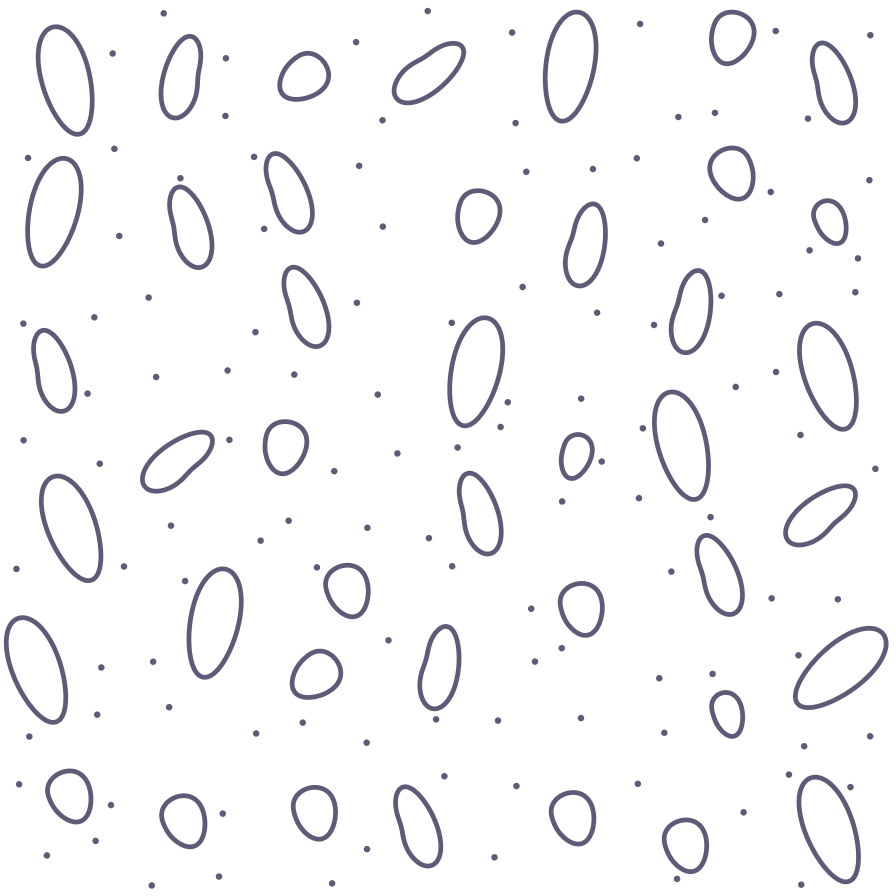
Give the GLSL for this pattern, as a Shadertoy shader.

```glsl
// Scattered outlined pebbles, beans and eggs with small dots between them on white.
#define PAPER vec3(1.0)
#define INK vec3(0.36, 0.36, 0.47)
#define COLUMNS 7.0        // pebble columns across the canvas
#define STROKE 0.0053      // outline width
#define CELL_MARGIN 0.008  // free space between a pebble and its cell border
#define DOT_CELLS 13.0     // dot cells across the canvas
#define DOT_RADIUS 0.0036
#define DOT_SPREAD 0.7     // share of its cell a dot may wander in
#define DOT_CLEARANCE 0.011

vec3 hash3(vec2 p) {
    vec3 v = fract(p.xyx * vec3(0.1031, 0.1030, 0.0973));
    v += dot(v, v.yxz + 33.33);
    return fract((v.xxy + v.yzz) * v.zyx);
}

// Zero on the outline: an ellipse, tapered along its axis and dented on one side.
float pebbleField(vec2 p, vec2 halfSize, float taper, float dent, float side) {
    vec2 q = p / halfSize;
    q.x *= 1.0 - taper * clamp(q.y, -1.5, 1.5);
    float r = length(q);
    vec2 offset = q / max(r, 1e-4) - vec2(side, 0.15);
    return r - 1.0 + dent * exp(-6.0 * dot(offset, offset));
}

// Signed distance to the pebble of the cell that holds p.
float pebbleDistance(vec2 p) {
    // Columns differ in their number of rows, so no rows line up
    float column = floor(p.x * COLUMNS);
    float rows = 5.0 + mod(2.0 * column + 1.0, 3.0);
    vec2 cellSize = 1.0 / vec2(COLUMNS, rows);
    vec2 cell = vec2(column, floor(p.y * rows));
    vec3 place = hash3(cell + 17.0);
    vec3 look = hash3(cell + 71.0);

    // Kind: bean, egg, long ellipse or small egg
    vec2 halfSize = vec2(0.0208, 0.0465);
    float taper = -0.10, dent = 0.17;
    if (look.x > 0.48) { halfSize = vec2(0.0230, 0.0292); taper = 0.20; dent = 0.03; }
    if (look.x > 0.76) { halfSize = vec2(0.0268, 0.0615); taper = 0.10; dent = 0.0; }
    if (look.x > 0.88) { halfSize = vec2(0.0165, 0.0250); taper = 0.18; dent = 0.05; }

    // Direction: mostly leaning left, some right, a few diagonal
    float tilt = look.y < 0.56 ? 0.32 : look.y < 0.87 ? -0.25 : -0.90;
    tilt += 0.2 * (place.z - 0.5);
    float side = look.z < 0.8 ? -1.0 : 1.0;

    // Wander only as far as the tilted shape stays inside its cell
    vec2 across = vec2(cos(tilt), sin(tilt));
    vec2 along = vec2(-across.y, across.x);
    vec2 extent = sqrt(pow(across * halfSize.x, vec2(2.0)) + pow(along * halfSize.y, vec2(2.0)));
    vec2 room = max(0.5 * cellSize - extent - CELL_MARGIN, 0.0);
    vec2 center = (cell + 0.5) * cellSize + room * (2.0 * place.xy - 1.0);
    vec2 local = vec2(dot(p - center, across), dot(p - center, along));

    // Divide by the slope to turn the field into a distance
    vec2 e = vec2(0.0005, 0.0);
    float f = pebbleField(local, halfSize, taper, dent, side);
    vec2 slope = vec2(
        pebbleField(local + e.xy, halfSize, taper, dent, side) - pebbleField(local - e.xy, halfSize, taper, dent, side),
        pebbleField(local + e.yx, halfSize, taper, dent, side) - pebbleField(local - e.yx, halfSize, taper, dent, side)
    ) / (2.0 * e.x);
    return f / max(length(slope), 1.0);
}

// Signed distance to the dot of the cell that holds p; dots keep off the pebbles.
float dotDistance(vec2 p) {
    vec2 cell = floor(p * DOT_CELLS);
    vec2 jitter = DOT_SPREAD * (hash3(cell + 131.0).xy - 0.5);
    vec2 center = (cell + 0.5 + jitter) / DOT_CELLS;
    return pebbleDistance(center) > DOT_CLEARANCE ? length(p - center) - DOT_RADIUS : 1.0;
}

void mainImage(out vec4 fragColor, in vec2 fragCoord) {
    vec2 p = fragCoord / iResolution.y;
    float outline = abs(pebbleDistance(p)) - 0.5 * STROKE;
    float d = min(outline, dotDistance(p));
    float coverage = clamp(0.5 - d * iResolution.y, 0.0, 1.0);
    fragColor = vec4(mix(PAPER, INK, coverage), 1.0);
}
```
